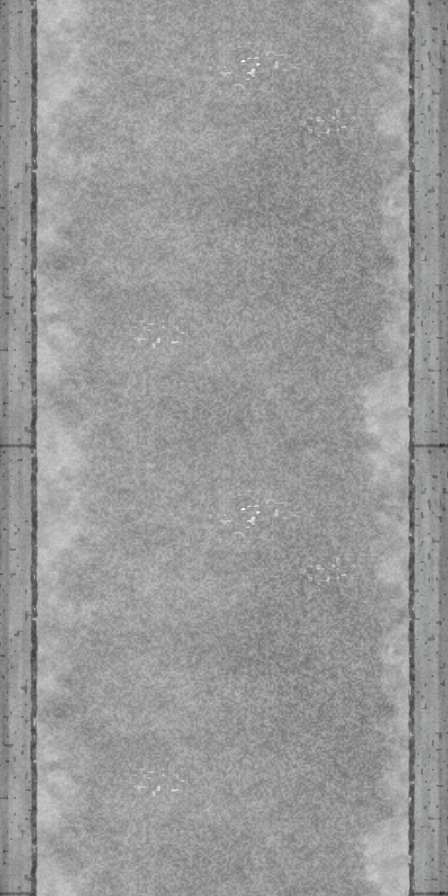
This texture is drawn by a Shadertoy shader. Its source:

```glsl
// A worn asphalt lane between two stone kerbs, seen from above.
// Tileable value noise gives the grain, stains and ragged pale margins;
// soft bands in x place the kerbs and the dark gutters. It repeats twice in y.

float hash(vec2 p) {
    vec3 q = fract(vec3(p.xyx) * 0.1031);
    q += dot(q, q.yzx + 33.33);
    return fract((q.x + q.y) * q.z);
}

// Value noise that wraps in y after cells.y cells
float noise(vec2 p, vec2 cells) {
    vec2 g = p * cells, i = floor(g), f = fract(g);
    f = f * f * (3.0 - 2.0 * f);
    float y0 = mod(i.y, cells.y), y1 = mod(i.y + 1.0, cells.y);
    float low = mix(hash(vec2(i.x, y0)), hash(vec2(i.x + 1.0, y0)), f.x);
    float high = mix(hash(vec2(i.x, y1)), hash(vec2(i.x + 1.0, y1)), f.x);
    return mix(low, high, f.y);
}

float fbm(vec2 p, vec2 cells) {
    float sum = 0.0, amp = 0.5;
    for (int k = 0; k < 5; k++) {
        sum += amp * noise(p + float(k) * 0.37, cells);
        cells *= 2.0;
        amp *= 0.5;
    }
    return sum / 0.97;
}

// Soft elliptical spot
float spot(vec2 p, vec2 centre, vec2 radius) {
    vec2 d = p - centre;
    d.y -= round(d.y);
    d /= radius;
    return exp(-dot(d, d));
}

float band(float x, float centre, float halfWidth, float soft) {
    return 1.0 - smoothstep(halfWidth - soft, halfWidth + soft, abs(x - centre));
}

float asphalt(vec2 p, float grain) {
    float cloud = fbm(p, vec2(7.0, 9.0)) - 0.5;
    float mottle = fbm(p + 0.21, vec2(28.0, 36.0)) - 0.5;
    float tone = 0.592 + 0.10 * cloud + 0.09 * mottle;

    // Broad stains
    float stain = spot(p, vec2(0.69, 0.47), vec2(0.16, 0.24))
                + 0.5 * spot(p, vec2(0.80, 0.32), vec2(0.09, 0.15))
                + 0.6 * spot(p, vec2(0.66, 0.73), vec2(0.12, 0.10))
                + 0.7 * spot(p, vec2(0.47, 0.08), vec2(0.10, 0.06));
    tone -= stain * (0.045 + 0.09 * mottle);
    tone += 0.025 * spot(p, vec2(0.33, 0.55), vec2(0.18, 0.40));

    // Pale dusty margins with blotchy inner edges
    float ragged = 0.15 * cloud + 0.11 * mottle;
    float left = 1.0 - smoothstep(0.10, 0.205, p.x - ragged);
    float right = smoothstep(0.815, 0.885, p.x + ragged);
    float dust = max(left, right);
    float blotch = smoothstep(0.3, 0.62, noise(p, vec2(42.0, 38.0)));
    tone += dust * (0.055 + 0.055 * blotch);
    tone += grain * mix(0.19, 0.11, dust) * (1.0 + 0.3 * stain);

    // Chalky flecks gathered in a few places
    float cluster = spot(p, vec2(0.57, 0.86), vec2(0.09, 0.025))
                  + spot(p, vec2(0.74, 0.72), vec2(0.06, 0.03))
                  + spot(p, vec2(0.36, 0.25), vec2(0.06, 0.03))
                  + spot(p, vec2(0.54, 0.85), vec2(0.03, 0.05));
    float fleck = smoothstep(0.68, 0.86, noise(p + 0.13, vec2(95.0, 150.0)));
    return tone + fleck * (0.19 * cluster + 0.025);
}

float kerb(vec2 p, float grain) {
    float side = min(p.x, 1.0 - p.x);
    float streak = noise(p, vec2(110.0, 10.0)) - 0.5;
    float cloud = fbm(p + 0.6, vec2(10.0, 12.0)) - 0.5;
    float tone = 0.605 + 0.09 * streak + 0.10 * cloud + 0.11 * grain;

    // Darker outer strip, with a thin groove beside it
    float outer = 1.0 - smoothstep(0.016, 0.021, side);
    tone -= outer * (0.085 + 0.10 * cloud);
    tone -= 0.06 * band(side, 0.020, 0.001, 0.003);

    // Pits and the joint between stones
    tone -= 0.15 * smoothstep(0.78, 0.92, noise(p + 0.4, vec2(120.0, 110.0)));
    float fromJoint = abs(p.y - 0.005 - round(p.y - 0.005));
    tone -= 0.17 * (1.0 - smoothstep(0.001, 0.006, fromJoint));
    tone -= 0.05 * exp(-fromJoint * 28.0);
    return tone;
}

void mainImage(out vec4 fragColor, in vec2 fragCoord) {
    vec2 p = fragCoord / iResolution.x;
    p.y = fract(p.y * iResolution.x / iResolution.y * 2.0);

    float grain = 0.65 * noise(p, vec2(230.0, 230.0))
                + 0.35 * noise(p + 0.31, vec2(120.0, 125.0)) - 0.5;

    // Road surface between the gutters, kerbs beyond them
    float road = band(p.x, 0.498, 0.421, 0.002);
    float tone = mix(kerb(p, grain), asphalt(p, grain), road);
    vec3 colour = tone * mix(vec3(0.995, 1.0, 1.0), vec3(1.0), road);

    // Crumbly gutters with grit
    float wobble = 0.007 * (fbm(p, vec2(20.0, 45.0)) - 0.5);
    float gutter = max(band(p.x + wobble, 0.076, 0.0065, 0.003),
                       band(p.x - wobble, 0.919, 0.0060, 0.003));
    float grit = noise(p + 0.7, vec2(130.0, 85.0));
    vec3 soil = vec3(0.36, 0.35, 0.335) + 0.20 * (grit - 0.5) + 0.18 * grain;
    soil += 0.25 * smoothstep(0.82, 0.95, grit);
    colour = mix(colour, soil, gutter * 0.93);

    fragColor = vec4(clamp(colour, 0.0, 1.0), 1.0);
}
```
